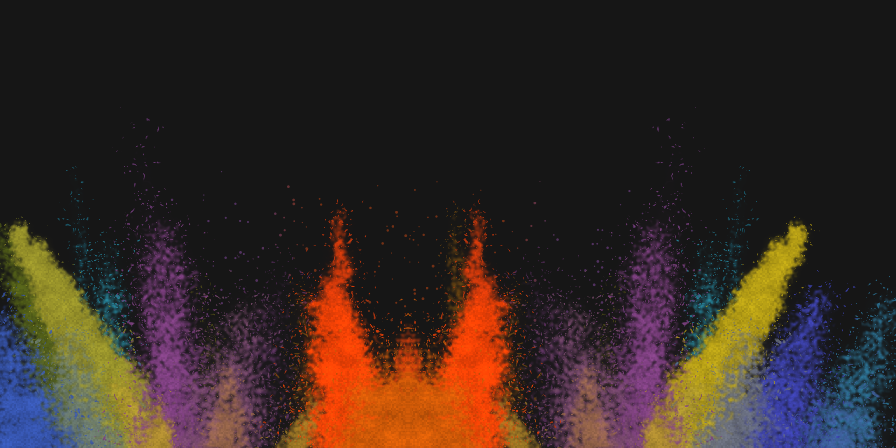
Reproduce this background procedurally as a Shadertoy shader.

```glsl
// Bursts of coloured powder rising from the lower edge of a dark backdrop.
// Each plume is a tapered soft capsule, warped by gradient noise; its dense
// core is solid powder and its thin rim breaks up into random grains.

vec2 hash2(vec2 p) {
    p = vec2(dot(p, vec2(127.1, 311.7)), dot(p, vec2(269.5, 183.3)));
    return fract(sin(p) * 43758.5);
}

float gradientNoise(vec2 p) {
    vec2 i = floor(p), f = fract(p), u = f * f * (3.0 - 2.0 * f);
    vec2 e = vec2(0.0, 1.0);
    float a = dot(hash2(i) * 2.0 - 1.0, f);
    float b = dot(hash2(i + e.yx) * 2.0 - 1.0, f - e.yx);
    float c = dot(hash2(i + e.xy) * 2.0 - 1.0, f - e.xy);
    float d = dot(hash2(i + e.yy) * 2.0 - 1.0, f - e.yy);
    return mix(mix(a, b, u.x), mix(c, d, u.x), u.y);
}

float fbm(vec2 p) {
    float sum = 0.0, gain = 0.6;
    for (int i = 0; i < 4; i++) {
        sum += gain * gradientNoise(p);
        p = p * 2.1 + 17.3;
        gain *= 0.55;
    }
    return sum;
}

// One round speck per cell, shown with a chance equal to density
float grains(vec2 p, float scale, float density) {
    vec2 g = p * scale, id = floor(g), rnd = hash2(id);
    vec2 centre = 0.28 + 0.44 * hash2(id + 57.0);
    float radius = mix(0.12, 0.32, rnd.y * rnd.y);
    float blur = 0.6 * scale / iResolution.y;
    float speck = 1.0 - smoothstep(radius - blur, radius + blur, length(fract(g) - centre));
    return speck * step(rnd.x + 0.02, density);
}

// Lays a plume over the colour; power above 1 is solid, below 0.5 is dust
void plume(inout vec3 col, vec2 p, vec2 base, vec2 tip, vec2 width, float power, vec3 tint) {
    vec2 seed = base * 7.0;
    vec2 w = p + 0.045 * vec2(fbm(p * 13.0 + seed), fbm(p * 13.0 + seed + 40.0));
    vec2 axis = tip - base;
    float t = clamp(dot(w - base, axis) / dot(axis, axis), 0.0, 1.0);
    float side = length(w - base - axis * t) / mix(width.x, width.y, t);
    float density = power * mix(1.0, 0.6, t * t) * exp(-side * side);

    // Fine noise frays the rim of the solid part
    float clumps = fbm(p * 22.0 + seed);
    float fray = gradientNoise(p * 95.0 + seed);
    float ragged = density + (0.3 * clumps + 0.55 * fray) * min(density * 2.5, 1.0);
    float solid = 0.85 * smoothstep(0.3, 0.85, ragged) + 0.15 * smoothstep(0.1, 1.0, density);
    float dust = max(grains(w + seed, 130.0, density),
                     grains(w + seed, 80.0, density * 0.4));
    float speckle = hash2(floor(p * 256.0)).x - 0.5;
    vec3 powder = tint * (1.0 + 0.3 * clumps + 0.14 * speckle);
    col = mix(col, powder, max(solid, dust * 0.8));
}

void mainImage(out vec4 fragColor, in vec2 fragCoord) {
    vec2 p = fragCoord / iResolution.y;
    p.x *= 2.0 * iResolution.y / iResolution.x;
    vec2 m = vec2(abs(p.x - 0.911), p.y); // mirrored about the central burst
    float right = smoothstep(0.8, 1.0, p.x);
    vec3 col = vec3(0.085);

    // Loose dust in the air, tinted by place
    float air = smoothstep(0.72, 0.35, p.y) * smoothstep(0.8, 0.5, m.x);
    vec3 airTint = mix(vec3(0.60, 0.23, 0.08), vec3(0.42, 0.24, 0.5), smoothstep(0.2, 0.35, m.x));
    col = mix(col, airTint, 0.7 * grains(p, 100.0, 0.12 * air));

    // Dim haze behind
    plume(col, m, vec2(0.42, -0.05), vec2(0.29, 0.34), vec2(0.17, 0.08), 0.55, vec3(0.34, 0.18, 0.36));
    plume(col, m, vec2(0.44, 0.1), vec2(0.46, 0.37), vec2(0.06, 0.03), 0.38, vec3(0.30, 0.29, 0.08));
    plume(col, m, vec2(0.22, 0.1), vec2(0.23, 0.36), vec2(0.06, 0.03), 0.5, vec3(0.42, 0.27, 0.06));
    plume(col, p, vec2(1.03, 0.25), vec2(1.02, 0.52), vec2(0.05, 0.025), 0.55, vec3(0.42, 0.27, 0.06));

    // Cyan sprays
    plume(col, m, vec2(0.72, 0.25), vec2(0.74, 0.61), vec2(0.055, 0.025), 0.42, vec3(0.11, 0.40, 0.48));
    plume(col, m, vec2(0.66, 0.2), vec2(0.67, 0.44), vec2(0.06, 0.045), 0.55, vec3(0.15, 0.56, 0.66));

    // Left flank: green
    plume(col, p, vec2(0.16, 0.1), vec2(0.01, 0.47), vec2(0.09, 0.04), 1.0, vec3(0.31, 0.36, 0.09));

    // Right flank: violet blue and teal
    plume(col, p, vec2(1.83, -0.1), vec2(1.99, 0.32), vec2(0.14, 0.05), 0.7, vec3(0.17, 0.46, 0.60));
    plume(col, p, vec2(1.85, -0.15), vec2(1.86, 0.06), vec2(0.17, 0.12), 0.95, vec3(0.24, 0.36, 0.60));
    plume(col, p, vec2(1.66, -0.1), vec2(1.83, 0.32), vec2(0.17, 0.055), 0.85, vec3(0.24, 0.26, 0.70));

    // Yellow streaks with grey-blue powder below
    vec3 yellow = mix(vec3(0.58, 0.56, 0.16), vec3(0.70, 0.61, 0.08), right);
    plume(col, m, vec2(0.63, 0.06), vec2(0.86, 0.47), vec2(0.085, 0.035), 1.6, yellow);
    vec3 slate = mix(vec3(0.41, 0.47, 0.42), vec3(0.40, 0.42, 0.48), right);
    plume(col, m, vec2(0.70, -0.1), vec2(0.76, 0.2), vec2(0.13, 0.08), 0.9, slate);
    plume(col, p, vec2(0.07, -0.1), vec2(0.0, 0.26), vec2(0.16, 0.07), 1.0, vec3(0.21, 0.33, 0.68));
    plume(col, m, vec2(0.60, 0.03), vec2(0.64, 0.13), vec2(0.045, 0.04), 1.1, vec3(0.66, 0.58, 0.16));

    // Purple columns and mauve fill between them
    plume(col, m, vec2(0.56, 0.3), vec2(0.60, 0.74), vec2(0.09, 0.035), 0.3, vec3(0.44, 0.23, 0.48));
    plume(col, m, vec2(0.51, -0.1), vec2(0.55, 0.46), vec2(0.12, 0.07), 0.85, vec3(0.50, 0.25, 0.51));
    plume(col, m, vec2(0.44, -0.1), vec2(0.37, 0.27), vec2(0.16, 0.09), 0.78, vec3(0.47, 0.29, 0.42));

    // Tan and yellow tufts along the floor
    plume(col, m, vec2(0.41, -0.05), vec2(0.40, 0.16), vec2(0.08, 0.03), 0.85, vec3(0.58, 0.39, 0.28));
    plume(col, m, vec2(0.55, -0.02), vec2(0.56, 0.08), vec2(0.045, 0.03), 1.0, vec3(0.66, 0.53, 0.18));
    plume(col, m, vec2(0.28, -0.08), vec2(0.21, 0.09), vec2(0.065, 0.04), 1.0, vec3(0.62, 0.47, 0.14));

    // Central fire: halo, spikes, lobes, small jet, amber body
    plume(col, m, vec2(0.17, 0.1), vec2(0.15, 0.50), vec2(0.12, 0.05), 0.4, vec3(0.78, 0.22, 0.05));
    plume(col, m, vec2(0.165, 0.3), vec2(0.152, 0.52), vec2(0.05, 0.022), 0.85, vec3(0.85, 0.23, 0.04));
    plume(col, m, vec2(0.09, 0.0), vec2(0.172, 0.30), vec2(0.115, 0.06), 1.35, vec3(0.96, 0.26, 0.02));
    plume(col, m, vec2(0.0, 0.12), vec2(0.0, 0.26), vec2(0.04, 0.025), 0.8, vec3(0.85, 0.24, 0.04));
    plume(col, m, vec2(0.0, -0.15), vec2(0.0, 0.05), vec2(0.19, 0.16), 1.8, vec3(0.81, 0.35, 0.03));

    fragColor = vec4(clamp(col, 0.0, 1.0), 1.0);
}
```
